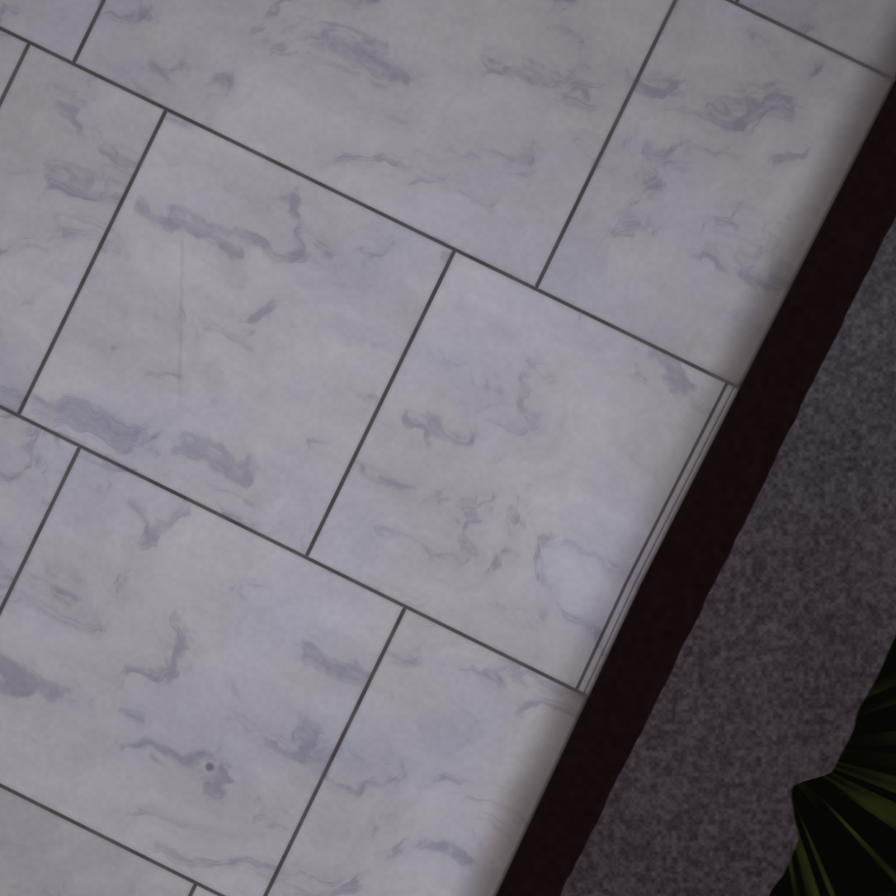
Reproduce this texture procedurally as a WebGL 1 fragment shader.

```glsl
precision highp float;
// Slanted stone paving with thin staggered joints, ending in a rounded edge.
// Beyond it lie a shadow gap, a grainy wall and dark foliage, all placed in
// a skewed frame: "course" counts paving rows, "along" runs across the slabs.

uniform vec2 u_resolution;

const float SKEW = 0.485;
const float SKEW_NORM = 0.9;

float hash(vec2 p) {
  vec3 q = fract(vec3(p.xyx) * 0.1031);
  q += dot(q, q.yzx + 33.33);
  return fract((q.x + q.y) * q.z);
}

float noise(vec2 p) {
  vec2 i = floor(p), f = fract(p);
  f = f * f * (3.0 - 2.0 * f);
  return mix(mix(hash(i), hash(i + vec2(1.0, 0.0)), f.x),
             mix(hash(i + vec2(0.0, 1.0)), hash(i + vec2(1.0)), f.x), f.y);
}

float fbm(vec2 p) {
  float sum = 0.0, amp = 0.5;
  for (int i = 0; i < 5; i++) {
    sum += amp * noise(p);
    p = mat2(1.6, 1.2, -1.2, 1.6) * p + 7.3;
    amp *= 0.52;
  }
  return sum;
}

// Cross-joint positions of each course, measured along the slabs.
vec3 jointPositions(float row) {
  if (row < -1.5) return vec3(0.823, 9.0, 9.0);
  if (row < -0.5) return vec3(0.116, 0.754, 9.0);
  if (row < 0.5) return vec3(0.056, 0.245, 0.643);
  if (row < 1.5) return vec3(0.331, 0.781, 9.0);
  return vec3(0.697, 9.0, 9.0);
}

float lineMask(float d, float halfWidth, float aa) {
  return 1.0 - smoothstep(halfWidth - aa, halfWidth + aa, abs(d));
}

vec3 stoneColor(vec2 p, float row, float slab) {
  vec2 q = mat2(0.87, 0.5, -0.5, 0.87) * p + row * 3.7 + slab * 5.1;
  float cloud = fbm(q * vec2(9.0, 7.0)) - 0.49;
  float vein = fbm(p * vec2(17.0, 34.0) + cloud * 5.0 + 11.0) - 0.49;
  float grain = noise(p * 190.0) - 0.5;
  vec3 col = vec3(0.585, 0.57, 0.598);
  col += 0.085 * cloud + 0.07 * vein + 0.018 * grain;
  col -= 0.07 * smoothstep(0.09, 0.3, -vein) * vec3(1.0, 1.0, 0.7);
  col += vec3(-0.012, -0.008, 0.018) * smoothstep(0.5, 0.75, fbm(p * 6.0 + 20.0));
  col += 0.016 * (hash(vec2(row + 5.0, slab + 2.0)) - 0.5);
  return col;
}

vec3 pavingColor(vec2 p, float along, float edge, float aa) {
  // Courses fan out very slightly from left to right.
  float pitch = 0.4225 + 0.006 * p.x;
  float course = (p.y - 0.0313 - 0.487 * p.x) / pitch;
  float row = floor(course);
  vec3 joints = jointPositions(row);
  float slab = dot(step(joints, vec3(along)), vec3(1.0));
  vec3 col = stoneColor(p, row, slab);

  // Broad light: brightest left of centre, dimmer in the upper corners.
  col *= 1.04 - 0.28 * dot(p - vec2(0.4, 0.58), p - vec2(0.4, 0.58));
  col *= 1.0 - 0.1 * smoothstep(0.45, 1.0, p.x) * (1.0 - p.y);

  // Rounded border, with a pale bevel strip on the middle course.
  float inside = (edge - along) * SKEW_NORM;
  float turn = 1.0 - smoothstep(0.0, 0.055, inside);
  float middle = step(0.0, course) * step(course, 1.0);
  col *= 1.0 - turn * vec3(0.36, 0.4, 0.42) * mix(1.0, 0.62, middle);
  col *= 1.0 - 0.45 * middle * lineMask(inside - 0.015, 0.0018, aa);
  col *= 1.0 - 0.28 * middle * lineMask(inside - 0.006, 0.0012, aa);
  col *= 1.0 - 0.35 * (1.0 - smoothstep(0.0, 0.005, inside));

  // Joints between courses and between slabs.
  float rowDist = (fract(course + 0.5) - 0.5) * pitch * SKEW_NORM;
  vec3 gaps = abs(joints - along) * SKEW_NORM;
  float slabDist = min(gaps.x, min(gaps.y, gaps.z));
  float joint = max(lineMask(rowDist, 0.0019, aa), lineMask(slabDist, 0.0021, aa));
  float halo = max(lineMask(rowDist, 0.003, 0.004), lineMask(slabDist, 0.003, 0.004));
  col *= 1.0 - 0.13 * halo;
  col = mix(col, vec3(0.25, 0.225, 0.235), joint * (0.72 + 0.25 * noise(p * 45.0)));

  // A small pit and a faint upright scratch.
  col *= 1.0 - 0.3 * (1.0 - smoothstep(0.002, 0.007, length(p - vec2(0.234, 0.856))));
  float scratch = lineMask(p.x - 0.203 + 0.02 * (p.y - 0.3), 0.001, 0.003);
  scratch *= smoothstep(0.23, 0.28, p.y) * (1.0 - smoothstep(0.4, 0.47, p.y));
  return col * (1.0 - 0.07 * scratch);
}

vec3 wallColor(vec2 p) {
  float grain = 0.6 * noise(p * 170.0) + 0.4 * noise(p * 310.0) - 0.5;
  vec3 col = mix(vec3(0.235, 0.215, 0.24), vec3(0.205, 0.178, 0.195), smoothstep(0.3, 0.95, p.y));
  return col + 0.13 * grain + 0.04 * (fbm(p * 14.0) - 0.5);
}

vec3 foliageColor(vec2 p) {
  vec2 d = p - vec2(0.86, 0.83);
  float blade = noise(vec2(atan(d.y, d.x) * 22.0, length(d) * 7.0));
  float lit = smoothstep(0.5, 0.9, blade) * noise(p * 24.0);
  return vec3(0.025, 0.022, 0.014) + lit * vec3(0.13, 0.16, 0.05);
}

void main() {
  vec2 p = gl_FragCoord.xy / u_resolution;
  p.y = 1.0 - p.y; // measured downward from the top
  float aa = max(0.0012, 0.8 / u_resolution.y);
  float along = p.x + SKEW * p.y;
  float edge = 1.031 + 0.02 * abs(p.y - 0.65);
  float gapEnd = 1.118 - 0.009 * p.y + 0.003 * (noise(p * 60.0) - 0.5);
  float leafBite = 0.035 * smoothstep(0.86, 0.88, p.y) * (1.0 - smoothstep(0.88, 0.94, p.y));
  float wallEnd = 1.344 - leafBite + 0.008 * (noise(p * 38.0) - 0.5);

  vec3 gap = vec3(0.075, 0.043, 0.047) + 0.018 * (noise(p * 130.0) - 0.5);
  vec3 col = pavingColor(p, along, edge, aa);
  col = mix(col, gap, smoothstep(-aa, aa * 2.0, along - edge));
  col = mix(col, wallColor(p), smoothstep(-aa, aa * 2.0, along - gapEnd));
  col = mix(col, foliageColor(p), smoothstep(-aa, aa * 3.0, along - wallEnd));
  gl_FragColor = vec4(clamp(col, 0.0, 1.0), 1.0);
}
```
